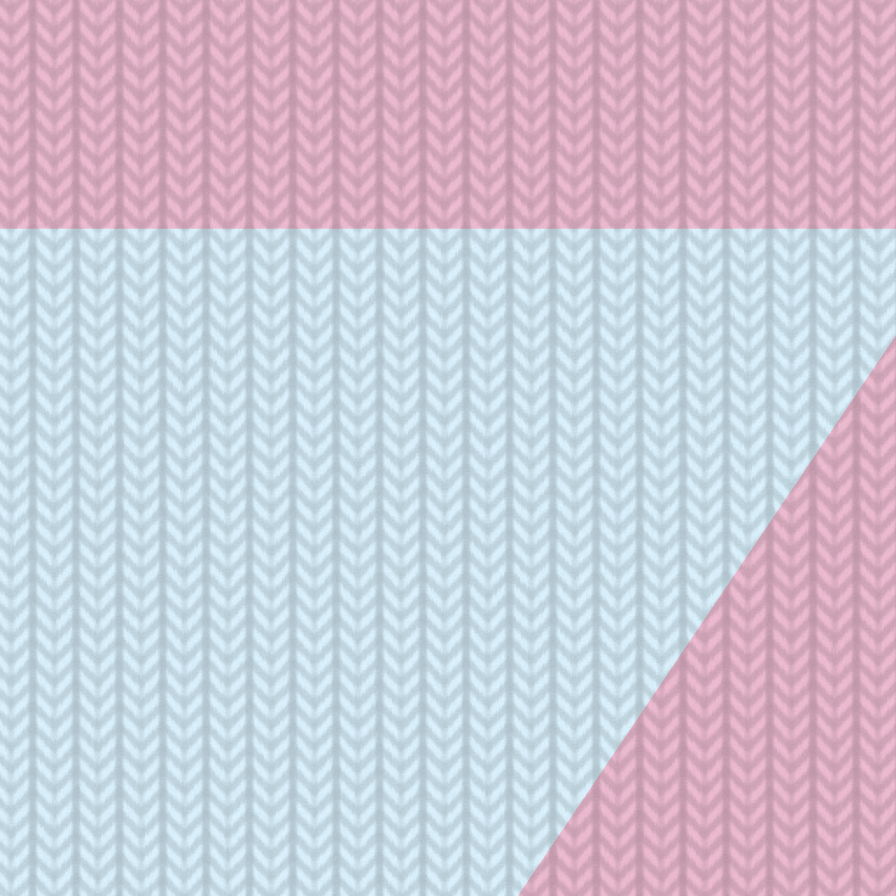
Give the GLSL for this texture, as a Shadertoy shader.

```glsl
// Two-tone knitted fabric: a pale blue field with a pink band on top and a
// pink corner cut off by a slanted edge. Stitches are repeated slanted bands
// mirrored about each column, shaded by crisp creases and jagged fibre noise.

const float TAU = 6.2831853;
const vec3 BLUE = vec3(0.850, 0.940, 0.985);
const vec3 PINK = vec3(0.922, 0.728, 0.812);
const float COLUMN_WIDTH = 0.04838;
const float ROW_HEIGHT = 0.02418;
const float FIRST_RIB = 0.0365;
const float ROW_PHASE = 0.47;
const float FIBRES = 512.0;

float hash(vec2 p) {
    return fract(sin(dot(p, vec2(127.1, 311.7))) * 43758.5453);
}

float valueNoise(vec2 p) {
    vec2 cell = floor(p);
    vec2 f = fract(p);
    f = f * f * (3.0 - 2.0 * f);
    float low = mix(hash(cell), hash(cell + vec2(1.0, 0.0)), f.x);
    float high = mix(hash(cell + vec2(0.0, 1.0)), hash(cell + vec2(1.0, 1.0)), f.x);
    return mix(low, high, f.y);
}

// Signed distance to the line through a and b, positive on its right side
float rightOfLine(vec2 p, vec2 a, vec2 b) {
    vec2 along = normalize(b - a);
    return dot(p - a, vec2(along.y, -along.x));
}

float softStep(float d, float blur) {
    return smoothstep(-blur, blur, d);
}

// Brightness of the knit; p.y runs downwards from the top edge
float knitShade(vec2 p, float columnWidth, float rowHeight) {
    float across = fract((p.x - FIRST_RIB) / columnWidth);
    float side = 1.0 - abs(2.0 * across - 1.0); // 0 at the rib, 1 at the V tip

    // Each arm falls towards the tip; single fibres end unevenly
    float fall = 0.1 + 0.9 * mix(side, smoothstep(0.0, 1.0, side), 0.4);
    float row = p.y / rowHeight - fall - ROW_PHASE;
    float fibre = floor(p.x * FIBRES);
    float jitter = hash(vec2(fibre, floor(row))) - 0.5;
    float wave = 0.5 - 0.5 * cos(TAU * (row + 0.09 * jitter));
    float band = mix(wave, smoothstep(0.1, 0.9, wave), 0.6);

    // Narrow dark ribs between columns and a shallow groove at the V tips
    float rib = smoothstep(0.06, 0.30, side);
    float groove = 1.0 - 0.42 * smoothstep(0.74, 0.98, side);
    float arm = rib * groove * (0.34 + 0.66 * band);
    float ribKnots = (1.0 - rib) * 0.14 * band;

    // Fine streaks and grain
    float streak = valueNoise(vec2(fibre + 0.5, row * 4.0)) - 0.5;
    float grain = hash(floor(p * FIBRES)) - 0.5;
    return 0.822 + 0.178 * (arm + ribKnots) + 0.018 * streak + 0.024 * grain;
}

void mainImage(out vec4 fragColor, in vec2 fragCoord) {
    vec2 uv = fragCoord / iResolution.xy;
    float blur = 0.6 / iResolution.y;

    // Colour areas
    float topBand = softStep(uv.y - 0.7448, blur);
    float corner = softStep(rightOfLine(uv, vec2(0.578, 0.0), vec2(1.0, 0.626)), blur);
    vec3 yarnColour = mix(BLUE, PINK, max(topBand, corner * step(uv.y, 0.7)));

    float shade = knitShade(vec2(uv.x, 1.0 - uv.y), COLUMN_WIDTH, ROW_HEIGHT);
    fragColor = vec4(yarnColour * shade, 1.0);
}
```
